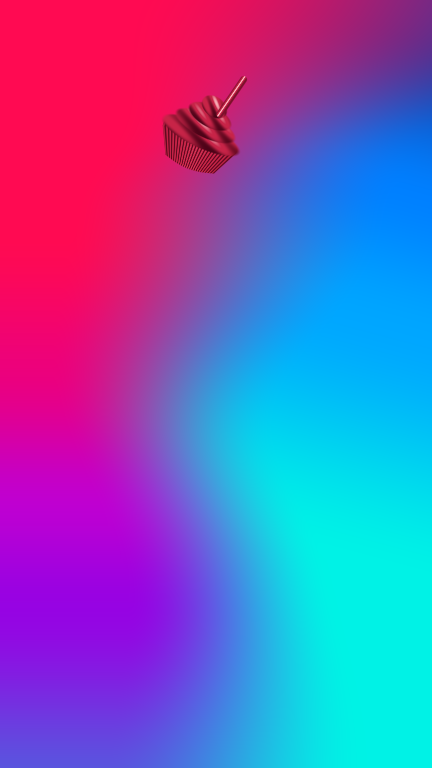
A WebGL 1 fragment shader for this background:

```glsl
precision highp float;

uniform vec2 u_resolution;

const vec3 RED = vec3(1.0, 0.04, 0.32);
const vec3 MAGENTA = vec3(0.92, 0.0, 0.50);
const vec3 PURPLE = vec3(0.75, 0.0, 0.82);
const vec3 VIOLET = vec3(0.59, 0.01, 0.89);
const vec3 INDIGO = vec3(0.33, 0.36, 0.87);
const vec3 NAVY = vec3(0.10, 0.24, 0.65);
const vec3 BLUE = vec3(0.0, 0.50, 1.0);
const vec3 AZURE = vec3(0.0, 0.65, 1.0);
const vec3 CYAN = vec3(0.0, 0.95, 0.90);
const vec3 METAL_DARK = vec3(0.30, 0.01, 0.09);
const vec3 METAL_ROSE = vec3(0.78, 0.14, 0.28);
const vec3 METAL_LIGHT = vec3(1.0, 0.76, 0.78);

const vec2 CAKE_CENTER = vec2(0.468, 0.828);
const float CAKE_SIZE = 0.0926;
const float CAKE_TILT = 0.37;
const float PLEATS = 22.0;
const int TIERS = 4;

// Warm side, from the bottom edge to the top
vec3 warmColor(float y) {
  vec3 c = mix(INDIGO, VIOLET, smoothstep(-0.05, 0.22, y));
  c = mix(c, PURPLE, smoothstep(0.20, 0.36, y));
  c = mix(c, MAGENTA, smoothstep(0.33, 0.52, y));
  return mix(c, RED, smoothstep(0.48, 0.70, y));
}

// Cool side, from the bottom edge to the top
vec3 coolColor(float y) {
  vec3 c = mix(CYAN, AZURE, smoothstep(0.28, 0.62, y));
  c = mix(c, BLUE, smoothstep(0.60, 0.80, y));
  return mix(c, NAVY, smoothstep(0.78, 1.0, y));
}

// Soft curved border between the two sides
vec3 background(vec2 uv) {
  float dip = (uv.y - 0.47) / 0.16;
  float border = 0.55 - 0.16 * exp(-dip * dip)
               + 0.40 * smoothstep(0.72, 1.05, uv.y);
  float spread = 0.24 + 0.13 * smoothstep(0.40, 0.70, uv.y)
               + 0.25 * smoothstep(0.80, 1.0, uv.y)
               + 0.06 * (1.0 - smoothstep(0.0, 0.25, uv.y));
  float coolness = smoothstep(border - spread, border + spread, uv.x);
  float slantedY = uv.y + 0.15 * (uv.x - 0.7);
  return mix(warmColor(uv.y), coolColor(slantedY), coolness);
}

vec3 metal(float light) {
  vec3 c = mix(METAL_DARK, METAL_ROSE, smoothstep(0.0, 0.6, light));
  return mix(c, METAL_LIGHT, smoothstep(0.65, 1.0, light));
}

float coverage(float dist, float pixel) {
  return 1.0 - smoothstep(-pixel, pixel, dist);
}

// Pleated wrapper with a rounded base
vec3 drawWrapper(vec3 color, vec2 p, float pixel) {
  float halfWidth = mix(0.62, 0.98, clamp((p.y + 0.92) / 0.72, 0.0, 1.0));
  float across = clamp(p.x / halfWidth, -1.0, 1.0);
  float base = -0.86 - 0.12 * (1.0 - across * across);
  float dist = max(abs(p.x) - halfWidth, max(base - p.y, p.y + 0.1));
  float pleat = 0.5 + 0.5 * sin(across * PLEATS * 3.14159);
  float light = 0.15 + 0.6 * pleat * (1.0 - 0.5 * across * across);
  return mix(color, metal(light), coverage(dist, pixel));
}

// Stacked glossy rings of frosting
vec3 drawFrosting(vec3 color, vec2 p, float pixel) {
  for (int i = 0; i < TIERS; i++) {
    float level = float(i);
    vec2 radius = vec2(1.03 - 0.23 * level, 0.31 - 0.02 * level);
    vec2 v = (p - vec2(0.02 * level, -0.08 + 0.26 * level)) / radius;
    v.y += 0.2 * v.x;
    float dist = (length(v) - 1.0) * radius.y;
    float sheen = 0.5 + 0.5 * sin(5.0 * v.x + 4.0 * v.y + 2.0 * level);
    float light = 0.22 + 0.25 * v.y + 0.65 * sheen * (1.0 - 0.5 * dot(v, v));
    color = mix(color, metal(light), coverage(dist, pixel));
  }
  return color;
}

// Candle with a bright stripe along its length
vec3 drawCandle(vec3 color, vec2 p, float pixel) {
  vec2 foot = vec2(0.25, 0.58);
  vec2 stem = vec2(0.24, 1.02);
  vec2 q = p - foot;
  float along = clamp(dot(q, stem) / dot(stem, stem), 0.0, 1.0);
  float dist = length(q - stem * along) - 0.085;
  float side = (q.x * stem.y - q.y * stem.x) / length(stem) / 0.085;
  float light = 0.25 + 0.7 * exp(-6.0 * (side + 0.2) * (side + 0.2));
  return mix(color, metal(light), coverage(dist, pixel));
}

void main() {
  vec2 uv = gl_FragCoord.xy / u_resolution;
  vec3 color = background(uv);

  // Upright cupcake frame, measured in canvas widths
  vec2 p = (gl_FragCoord.xy - CAKE_CENTER * u_resolution) / (u_resolution.x * CAKE_SIZE);
  float c = cos(CAKE_TILT);
  float s = sin(CAKE_TILT);
  p = vec2(c * p.x - s * p.y, s * p.x + c * p.y);
  float pixel = 0.8 / (u_resolution.x * CAKE_SIZE);

  color = drawWrapper(color, p, pixel);
  color = drawFrosting(color, p, pixel);
  color = drawCandle(color, p, pixel);
  gl_FragColor = vec4(color, 1.0);
}
```
